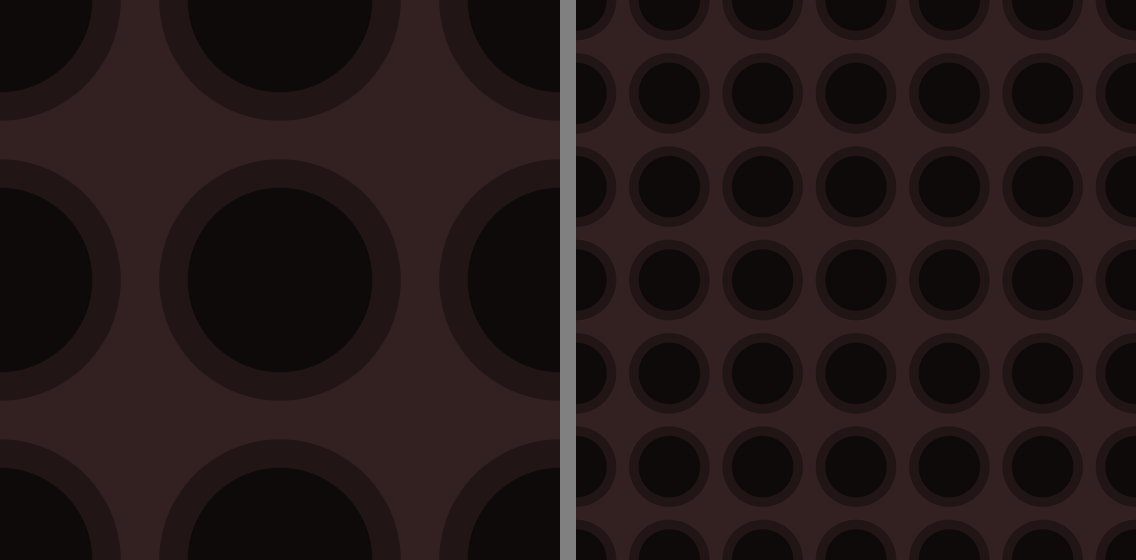
Left: one tile. Right: repeated 3 by 3.
Write a Shadertoy shader that draws this pattern.

```glsl
const float REPEATS = 2.0;        // cells across and down
const float RIM_RADIUS = 0.431;   // in cell units
const float HOLE_RADIUS = 0.3295;
const vec3 PLATE_COLOR = vec3(0.200, 0.124, 0.127);
const vec3 RIM_COLOR = vec3(0.129, 0.082, 0.081);
const vec3 HOLE_COLOR = vec3(0.054, 0.039, 0.036);

// Antialiased coverage of a disc, with the edge one pixel wide
float discCoverage(float dist, float radius, float pixel) {
    return clamp(0.5 + (radius - dist) / pixel, 0.0, 1.0);
}

void mainImage(out vec4 fragColor, in vec2 fragCoord) {
    // Discs sit on the cell corners, so they wrap across every edge
    vec2 grid = fragCoord / iResolution.xy * REPEATS;
    vec2 cell = fract(grid + 0.5) - 0.5;
    float pixel = REPEATS / min(iResolution.x, iResolution.y);
    float dist = length(cell);

    // Plate, then the rim, then the hole
    vec3 color = PLATE_COLOR;
    color = mix(color, RIM_COLOR, discCoverage(dist, RIM_RADIUS, pixel));
    color = mix(color, HOLE_COLOR, discCoverage(dist, HOLE_RADIUS, pixel));
    fragColor = vec4(color, 1.0);
}
```
